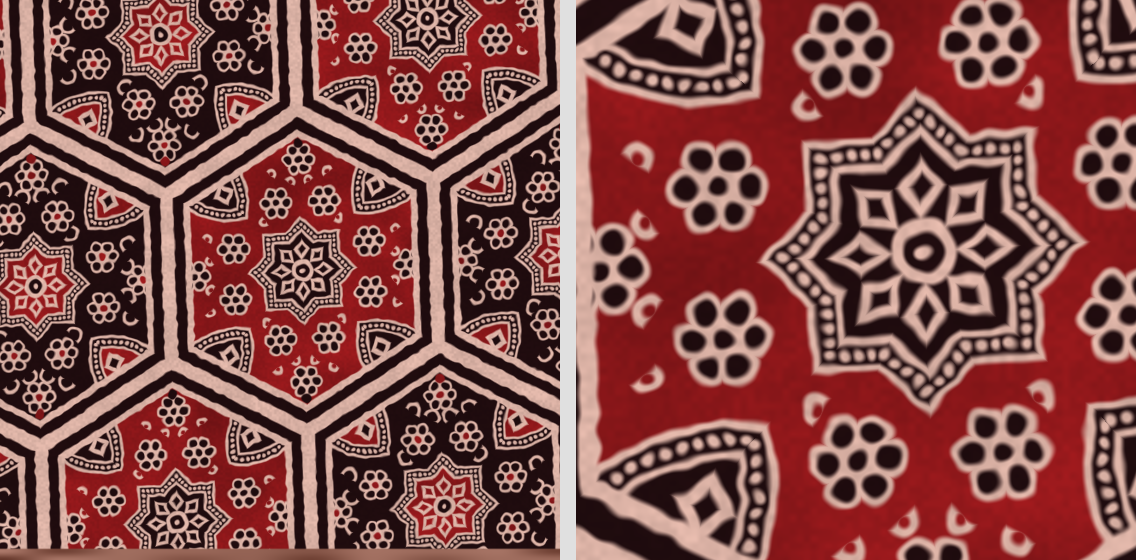
Left, the full canvas; right, a detail of the centre.
A Shadertoy shader for this pattern:

```glsl
const vec3 CREAM = vec3(0.85, 0.69, 0.64);
const vec3 BLACK = vec3(0.12, 0.045, 0.055);
const vec3 RED = vec3(0.52, 0.085, 0.095);
const vec2 PERIOD = vec2(1.0, 1.824);   // two hexagon rows, in hexagon widths
const float TAU = 6.2831853;

float hash(vec2 p) {
    vec3 q = fract(p.xyx * 0.1031);
    q += dot(q, q.yzx + 33.33);
    return fract((q.x + q.y) * q.z);
}

float noise(vec2 p) {
    vec2 i = floor(p), f = fract(p);
    f = f * f * (3.0 - 2.0 * f);
    return mix(mix(hash(i), hash(i + vec2(1, 0)), f.x),
               mix(hash(i + vec2(0, 1)), hash(i + vec2(1, 1)), f.x), f.y);
}

vec3 paint(vec3 base, vec3 ink, float dist, float soft) {
    return mix(base, ink, smoothstep(soft, -soft, dist));
}

// Rotates p into the sector around the x axis
vec2 foldAngle(vec2 p, float count) {
    float step_ = TAU / count;
    float a = mod(atan(p.y, p.x) + 0.5 * step_, step_) - 0.5 * step_;
    return length(p) * vec2(cos(a), sin(a));
}

float diamond(vec2 p, vec2 size) {
    return (dot(abs(p), size.yx) - size.x * size.y) / length(size);
}

float dotRow(float along, float across, float pitch, float radius) {
    return length(vec2(along - pitch * round(along / pitch), across)) - radius;
}

// Distance inward from the hexagon's edge
float hexInset(vec2 p) {
    p = abs(p);
    return min(0.5 - p.x, 0.52 - dot(p, vec2(0.5, 0.866)));
}

float curl(vec2 p, float radius, vec2 openSide) {
    return max(abs(length(p) - radius) - 0.006, dot(p, openSide) - 0.3 * radius);
}

vec3 drawFlower(vec3 col, vec2 p, vec3 heart, float soft) {
    vec2 q = foldAngle(p, 6.0);
    col = paint(col, CREAM, min(length(q - vec2(0.038, 0)) - 0.025, length(p) - 0.04), soft);
    col = paint(col, BLACK, length(q - vec2(0.039, 0)) - 0.0145, soft);
    return paint(col, heart, length(p) - 0.0125, soft);
}

vec3 drawStar(vec3 col, vec2 p, vec3 field, float soft) {
    vec2 q = foldAngle(p, 8.0);
    vec2 h = vec2(q.x, abs(q.y));
    float s = dot(h, vec2(0.7071));
    float along = dot(h, vec2(-0.7071, 0.7071)) + 0.123;
    // Dotted band between two outlines
    col = paint(col, CREAM, s - 0.145, soft);
    col = paint(col, BLACK, s - 0.135, soft);
    col = paint(col, CREAM, dotRow(along, s - 0.123, 0.018, 0.0068), soft);
    col = paint(col, CREAM, s - 0.112, soft);
    col = paint(col, field, s - 0.101, soft);
    // Diamond petals and centre
    vec2 petal = q - vec2(0.079, 0);
    col = paint(col, CREAM, diamond(petal, vec2(0.039, 0.029)), soft);
    col = paint(col, field, diamond(petal, vec2(0.019, 0.013)), soft);
    col = paint(col, CREAM, length(p) - 0.042, soft);
    col = paint(col, BLACK, length(p) - 0.026, soft);
    return paint(col, CREAM, length(p) - 0.009, soft);
}

// Pointed fan between two arcs, in the folded quadrant
vec3 drawFan(vec3 col, vec2 p, vec3 field, float soft) {
    vec2 a = p - vec2(0.259, 0.469), b = p - vec2(0.463, 0.272);
    vec2 r = length(a) > length(b) ? a : b;
    float d = length(r) - 0.2725;
    float along = atan(r.y, -r.x) * 0.247;
    col = paint(col, CREAM, d, soft);
    col = paint(col, BLACK, d + 0.011, soft);
    col = paint(col, CREAM, dotRow(along, d + 0.025, 0.021, 0.0075), soft);
    col = paint(col, CREAM, d + 0.039, soft);
    col = paint(col, field, d + 0.049, soft);
    vec2 gem = mat2(0.94, 0.34, -0.34, 0.94) * (p - vec2(0.284, 0.302));
    col = paint(col, CREAM, diamond(gem, vec2(0.041, 0.045)), soft);
    return paint(col, BLACK, diamond(gem, vec2(0.018, 0.021)), soft);
}

vec3 drawMotif(vec2 p, bool isRed, vec3 red, float soft) {
    vec3 col = isRed ? red : BLACK;
    vec3 accent = isRed ? BLACK : red;
    vec2 f = abs(p);
    // Curled tendrils, fuller on the black ground
    vec2 tendrils[5] = vec2[5](vec2(0.352, 0.136), vec2(0.138, 0.19),
        vec2(0.105, 0.365), vec2(0.345, 0.055), vec2(0.035, 0.335));
    for (int i = 0; i < 5; i++) {
        vec2 side = i % 2 == 0 ? vec2(0.6, -0.8) : vec2(-0.8, 0.6);
        float radius = isRed ? 0.014 : 0.026;
        col = paint(col, CREAM, curl(f - tendrils[i], radius, side), soft);
    }
    vec2 flowers[4] = vec2[4](vec2(0, 0.415), vec2(0.09, 0.256),
        vec2(0.253, 0.095), vec2(0.405, 0));
    for (int i = 0; i < 4; i++) col = drawFlower(col, f - flowers[i], accent, soft);
    col = paint(col, accent, length(f - vec2(0, 0.477)) - 0.018, soft);
    col = drawFan(col, f, accent, soft);
    return drawStar(col, p, accent, soft);
}

void mainImage(out vec4 fragColor, in vec2 fragCoord) {
    vec2 uv = fragCoord / iResolution.y;
    float soft = max(0.0042, 1.6 / iResolution.y);

    // Uneven block printing on a slightly skewed lattice
    vec2 wobble = vec2(noise(uv * 95.0), noise(uv * 95.0 + 37.0)) - 0.5;
    mat2 lattice = mat2(0.4766, 0.0286, -0.0164, 0.4776);
    vec2 q = inverse(lattice) * (uv + 0.0035 * wobble - vec2(0.540, 0.517));

    // Pick the hexagon from two interleaved grids
    vec2 idA = round(q / PERIOD), idB = round(q / PERIOD - 0.5);
    vec2 pA = q - idA * PERIOD, pB = q - (idB + 0.5) * PERIOD;
    bool useA = hexInset(pA) > hexInset(pB);
    vec2 p = useA ? pA : pB, id = useA ? idA : idB + 0.5;
    bool isRed = mod(floor(id.x) - floor(id.y), 2.0) < 0.5;

    // Dye strength varies by hexagon and in patches
    float dye = 0.78 + 0.32 * noise(uv * 16.0) + 0.12 * hash(id + 20.0);
    vec3 col = drawMotif(p, isRed, RED * dye, soft);

    // Nested borders
    float inset = hexInset(p);
    col = paint(col, CREAM, inset - 0.088, soft);
    col = paint(col, BLACK, inset - 0.063, soft);
    col = paint(col, CREAM, inset - 0.025, soft);

    // Cloth grain and bottom hem
    col *= 0.91 + 0.10 * noise(uv * 240.0) + 0.08 * noise(uv * 30.0);
    vec3 hem = mix(vec3(0.40, 0.22, 0.17), vec3(0.68, 0.48, 0.42), noise(uv * vec2(9.0, 60.0)));
    col = paint(col, hem, uv.y - 0.02, 0.5 * soft);
    fragColor = vec4(col, 1.0);
}
```
